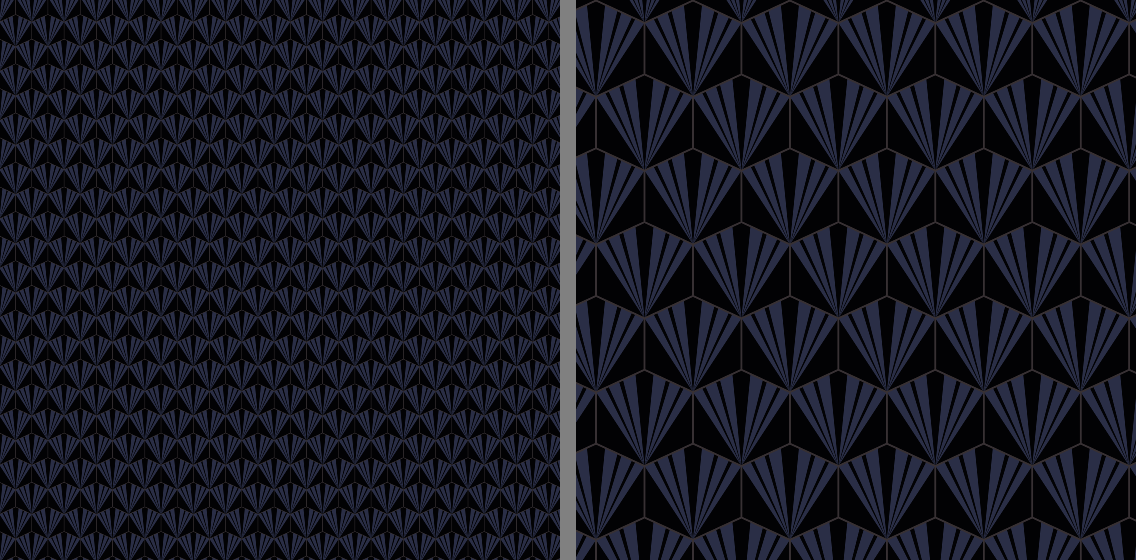
Left: the whole. Right: its middle third, enlarged.
Write a Shadertoy shader that draws this pattern.

```glsl
// Art deco fans in a honeycomb of slightly squat hexagons, navy on black.
// Each point is folded into its hexagon, where six tapering rays spread from
// the bottom corner to the roof; a fine grey line traces every cell edge.

const float CELL_WIDTH = 1.0 / 17.33;
const float ROW_STEP = 0.04396;           // height from one row to the next
const float ROOF_HEIGHT = 0.0133;         // drop from apex to shoulder
const vec2 APEX = vec2(0.3741, 0.6224);   // apex of one reference cell
const float LINE_WIDTH = 0.0011;
const float EDGE_SOFTNESS = 0.7;          // smoothing width in pixels

const int RAYS_PER_SIDE = 3;
const float RAY_START = 0.15;             // shares of the fan's half spread
const float RAY_PITCH = 0.31;
const float RAY_WIDTH = 0.23;

const vec3 BLACK = vec3(0.008, 0.008, 0.016);
const vec3 NAVY = vec3(0.163, 0.180, 0.275);
const vec3 LINE_GREY = vec3(0.215, 0.190, 0.200);

// Share of a footprint of size px, centred at x, that lies between lo and hi.
float bandCoverage(float x, float lo, float hi, float px) {
    return clamp((x - lo) / px + 0.5, 0.0, 1.0)
         - clamp((x - hi) / px + 0.5, 0.0, 1.0);
}

// Horizontal offset from the nearest cell axis; odd rows shift by half a cell.
float axisOffset(float x, float row) {
    float shifted = x / CELL_WIDTH + 0.5 * mod(row, 2.0);
    return (fract(shifted + 0.5) - 0.5) * CELL_WIDTH;
}

// Returns (distance from the axis, depth below the apex) in the owning cell.
vec2 foldToCell(vec2 p, float roofSlope) {
    float drop = APEX.y - p.y;
    float row = floor(drop / ROW_STEP);
    float depth = drop - row * ROW_STEP;
    float side = abs(axisOffset(p.x - APEX.x, row));
    if (depth < roofSlope * side) {       // above the roof: cell of the row above
        row -= 1.0;
        depth += ROW_STEP;
        side = abs(axisOffset(p.x - APEX.x, row));
    }
    return vec2(side, depth);
}

// Coverage of the rays; height is measured up from the bottom corner.
float fanRays(float side, float height, float px) {
    float spread = 0.5 * CELL_WIDTH / ROW_STEP;
    float reach = max(spread * height, 1e-5);
    float slope = side / max(height, 1e-5);
    float footprint = px * sqrt(1.0 + slope * slope) / reach;
    float coverage = 0.0;
    for (int i = 0; i < RAYS_PER_SIDE; i++) {
        float start = RAY_START + RAY_PITCH * float(i);
        coverage += bandCoverage(side / reach, start, start + RAY_WIDTH, footprint);
    }
    return min(coverage, 1.0);
}

// Distance to the nearest cell edge: roof, upright side or floor.
float edgeDistance(float side, float depth, float height, float roofSlope) {
    float slanted = min(depth, height) - roofSlope * side;
    return min(slanted * inversesqrt(1.0 + roofSlope * roofSlope),
               0.5 * CELL_WIDTH - side);
}

void mainImage(out vec4 fragColor, in vec2 fragCoord) {
    vec2 p = fragCoord / iResolution.y;
    float px = EDGE_SOFTNESS / iResolution.y;
    float roofSlope = ROOF_HEIGHT / (0.5 * CELL_WIDTH);

    vec2 cell = foldToCell(p, roofSlope);
    float height = ROW_STEP + ROOF_HEIGHT - cell.y;

    // Fan, then the outline over it
    vec3 color = mix(BLACK, NAVY, fanRays(cell.x, height, px));
    float edge = edgeDistance(cell.x, cell.y, height, roofSlope);
    float outline = bandCoverage(edge, -0.5 * LINE_WIDTH, 0.5 * LINE_WIDTH, px);
    color = mix(color, LINE_GREY, outline);

    fragColor = vec4(color, 1.0);
}
```
